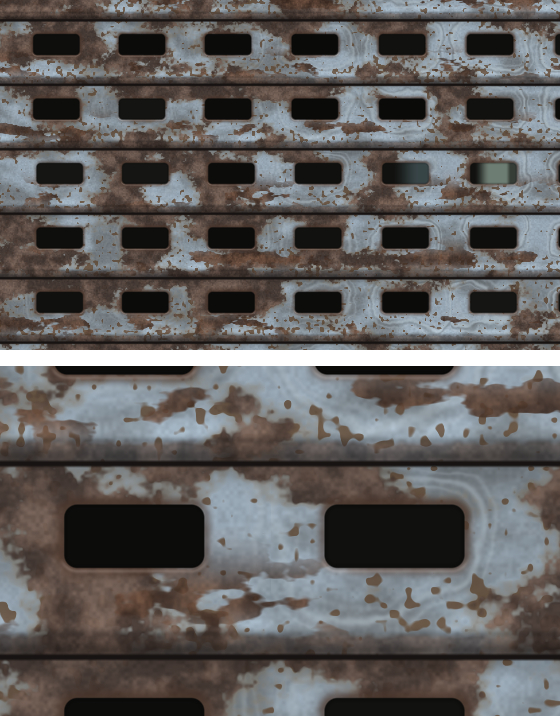
Top: the whole. Bottom: its middle third, enlarged.
Reproduce this texture procedurally as a WebGL 2 fragment shader.

```glsl
#version 300 es
precision highp float;
uniform vec2 u_resolution;
out vec4 fragColor;

float hash(vec2 p) {
    vec3 q = fract(p.xyx * vec3(0.1031, 0.1030, 0.0973));
    q += dot(q, q.yzx + 33.33);
    return fract((q.x + q.y) * q.z);
}

float noise(vec2 p) {
    vec2 i = floor(p), f = fract(p);
    f = f * f * (3.0 - 2.0 * f);
    return mix(mix(hash(i), hash(i + vec2(1, 0)), f.x),
               mix(hash(i + vec2(0, 1)), hash(i + vec2(1, 1)), f.x), f.y);
}

float fbm(vec2 p) {
    float sum = 0.0, amp = 0.5;
    for (int i = 0; i < 5; i++) {
        sum += amp * noise(p);
        p = mat2(1.6, 1.2, -1.2, 1.6) * p + 7.3;
        amp *= 0.5;
    }
    return sum;
}

float roundBox(vec2 p, vec2 halfSize, float radius) {
    vec2 q = abs(p) - halfSize + radius;
    return length(max(q, 0.0)) + min(max(q.x, q.y), 0.0) - radius;
}

float bump(float x, float center, float width) {
    float t = (x - center) / width;
    return exp(-t * t);
}

void main() {
    vec2 p = gl_FragCoord.xy / u_resolution.y;
    float px = 1.0 / u_resolution.y;

    // Slats stacked upward, v runs from 0 to 1 inside each
    const float pitch = 0.1842;
    float row = floor((p.y - 0.021) / pitch);
    float v = (p.y - 0.021) / pitch - row;

    // Slots along the slat, spacing widens slightly to the right
    float firstX = 0.1705 - 0.0095 * step(2.5, row);
    float col = max(round((p.x - firstX) / 0.2485), 0.0);
    float centerX = firstX + 0.2437 * col + 0.00083 * col * col;
    vec2 local = vec2(p.x - centerX, (v - 0.625) * pitch);
    float d = roundBox(local, vec2(0.0667, 0.0302), 0.0125);

    // Noise shifted per slat so that stains break at the seams
    vec2 s = p + row * vec2(3.7, 1.9) + 20.0;
    float coarse = fbm(s * vec2(8.0, 13.0));
    float fine = noise(s * 130.0);
    float grain = noise(s * 260.0);
    float right = smoothstep(0.5, 1.4, p.x);

    // Galvanized metal with cloudy tone
    vec3 color = mix(vec3(0.45, 0.48, 0.50), vec3(0.59, 0.65, 0.70),
                     smoothstep(0.3, 0.65, fbm(s * vec2(11.0, 17.0) + 40.0) + 0.08 * right));
    color *= 0.92 + 0.1 * grain + 0.06 * fine;

    // Pale tide marks winding around the slots
    float warp = d + 0.11 * (fbm(s * 7.0 + 60.0) - 0.5);
    float tide = bump(warp, 0.026, 0.005) + 0.6 * bump(warp, 0.041, 0.003)
               + 0.5 * bump(warp, 0.012, 0.003);
    color = mix(color, vec3(0.69, 0.74, 0.77), 0.6 * tide * mix(0.35, 1.0, right));
    color = mix(color, vec3(0.40, 0.42, 0.43), 0.35 * bump(warp, 0.033, 0.003) * right);

    // Rust: patches, long low blots and speckles
    float bias = 0.11 * smoothstep(0.5, 1.0, v) - 0.13 * right + 0.03
               + 0.05 * bump(d, 0.0, 0.015);
    float ragged = coarse + bias + 0.09 * (fine - 0.5) + 0.06 * (grain - 0.5);
    float patches = smoothstep(0.53, 0.60, ragged);
    float halo = smoothstep(0.44, 0.56, ragged);
    float blot = fbm(s * vec2(10.0, 24.0) + 90.0) + 0.05 * (fine - 0.5);
    blot = smoothstep(0.60, 0.65, blot + 0.05 * bump(v, 0.3, 0.12)) * bump(v, 0.3, 0.2);
    float speckle = 0.6 * fine + 0.4 * noise(s * vec2(75.0, 95.0) + 11.0);
    speckle = smoothstep(0.64, 0.74, speckle + 0.5 * (coarse - 0.5)
                         + 0.09 * bump(v, 0.2, 0.12) - 0.04 * right);
    vec3 rust = mix(vec3(0.25, 0.20, 0.18), vec3(0.43, 0.35, 0.31),
                    smoothstep(0.3, 0.7, fbm(s * 32.0)));
    rust *= 0.88 + 0.24 * grain;
    color = mix(color, vec3(0.47, 0.42, 0.35), 0.5 * halo);
    color = mix(color, vec3(0.36, 0.27, 0.19), 0.8 * speckle);
    color = mix(color, rust, 0.92 * patches);
    color = mix(color, rust * vec3(0.95, 0.84, 0.74), 0.9 * blot);

    // Rolled lower edge, upper shade and dark seam
    float roll = 1.0 - smoothstep(0.09, 0.13, v + 0.02 * (fine - 0.5));
    color = mix(color, rust * 0.95, roll * (0.72 - 0.2 * right));
    color *= 1.0 - 0.3 * bump(v, 0.035, 0.04) - 0.16 * bump(v, 0.12, 0.018);
    color *= 1.0 + 0.1 * bump(v, 0.18, 0.05) - 0.12 * smoothstep(0.86, 1.0, v);
    float seam = min(v, 1.0 - v) * pitch;
    color = mix(vec3(0.09, 0.075, 0.07), color, smoothstep(0.001, 0.0035 + px, seam));

    // Corroded rim, with a lit lower lip
    float rim = bump(d, 0.001, 0.004 + 0.005 * coarse);
    color = mix(color, vec3(0.29, 0.21, 0.17), 0.75 * rim * smoothstep(0.2, 0.6, coarse + 0.15));
    color += 0.12 * bump(d, 0.003, 0.002) * smoothstep(-0.02, -0.03, local.y);

    // Dark interior, with daylight behind two slots of the middle slat
    vec3 inside = vec3(0.065, 0.068, 0.06) * (0.6 + 0.7 * hash(vec2(col, row) + 5.0));
    float middle = 1.0 - step(0.5, abs(row - 2.0));
    float dim = middle * (1.0 - step(0.5, abs(col - 4.0)));
    float bright = middle * (1.0 - step(0.5, abs(col - 5.0)));
    inside = mix(inside, vec3(0.22, 0.27, 0.28), dim * smoothstep(-0.04, 0.04, local.x));
    inside = mix(inside, vec3(0.43, 0.49, 0.45), bright * smoothstep(-0.055, -0.01, local.x)
                 * (1.0 - 0.6 * smoothstep(0.035, 0.05, local.x)));
    inside *= 0.75 + 0.25 * smoothstep(0.0, 0.006, -d);
    color = mix(inside, color, smoothstep(-px, px, d));

    fragColor = vec4(color, 1.0);
}
```
